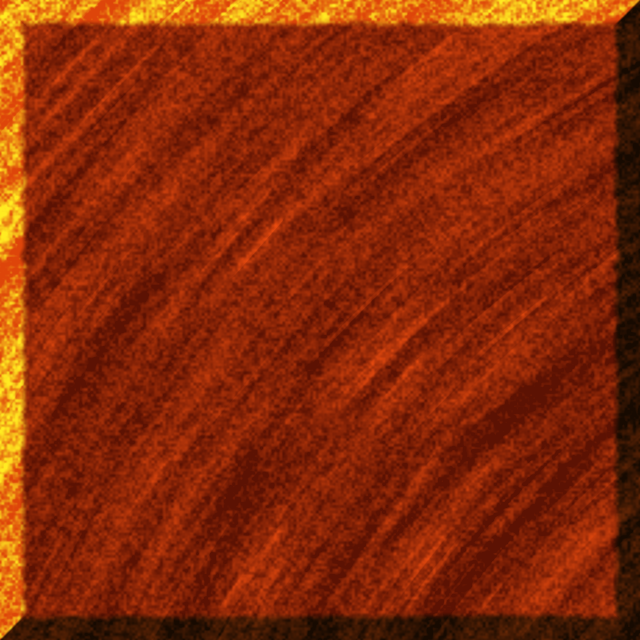
This texture is drawn by a Shadertoy shader. Its source:

```glsl
float hash(vec2 cell) {
    vec3 q = fract(vec3(cell.xyx) * 0.1031);
    q += dot(q, q.yzx + 33.33);
    return fract((q.x + q.y) * q.z);
}

float valueNoise(vec2 p) {
    vec2 cell = floor(p);
    vec2 f = fract(p);
    f = f * f * (3.0 - 2.0 * f);
    float low = mix(hash(cell), hash(cell + vec2(1, 0)), f.x);
    float high = mix(hash(cell + vec2(0, 1)), hash(cell + vec2(1, 1)), f.x);
    return mix(low, high, f.y);
}

// Fibres follow wide arcs: x runs across them, y along them.
vec2 arcCoords(vec2 p, vec2 center) {
    vec2 d = p - center;
    return vec2(length(d), atan(d.y, -d.x) * 2.0);
}

float streaks(vec2 arc) {
    arc.x += 0.014 * (valueNoise(arc * vec2(7.0, 6.0)) - 0.5);
    vec2 scale = vec2(19.0, 2.4);
    float sum = 0.0;
    float weight = 0.27;
    for (int i = 0; i < 4; i++) {
        sum += weight * (valueNoise(arc * scale + float(i) * 19.7) - 0.5);
        scale *= vec2(1.9, 1.45);
        weight *= 0.98;
    }
    return sum;
}

// Sparse thin lines, kept only where the noise peaks.
float scratches(vec2 arc, float seed) {
    float line = valueNoise(arc * vec2(95.0, 5.0) + seed);
    float patches = valueNoise(arc * vec2(13.0, 4.0) + seed * 2.0);
    return smoothstep(0.68, 0.95, line) * smoothstep(0.35, 0.75, patches);
}

float grain(vec2 p) {
    float coarse = valueNoise(p * 120.0);
    float fine = valueNoise(p * 230.0 + 41.0);
    return mix(coarse, fine, 0.55) - 0.5;
}

// Tapered brush mark: crisp on one side (1 = left of its path), soft on the other.
float stroke(vec2 p, vec2 start, vec2 end, float width, float crispSide) {
    vec2 axis = end - start;
    vec2 q = p - start;
    float t = clamp(dot(q, axis) / dot(axis, axis), 0.0, 1.0);
    float side = crispSide * (axis.x * q.y - axis.y * q.x) / length(axis);
    float spread = width * mix(1.4, 0.35, smoothstep(-0.002, 0.002, side));
    float d = length(q - axis * t) / spread;
    return exp(-d * d) * mix(0.7, 1.0, t);
}

float ridges(vec2 p) {
    float s = stroke(p, vec2(0.25, 0.48), vec2(0.46, 0.755), 0.016, -1.0);
    s += stroke(p, vec2(0.365, 0.57), vec2(0.44, 0.655), 0.005, -1.0);
    s += stroke(p, vec2(0.515, 0.06), vec2(0.665, 0.27), 0.013, 1.0);
    s += stroke(p, vec2(0.585, 0.36), vec2(0.65, 0.435), 0.010, 1.0);
    s += stroke(p, vec2(0.73, 0.585), vec2(0.85, 0.67), 0.008, 1.0);
    s += stroke(p, vec2(0.86, 0.51), vec2(0.96, 0.605), 0.009, 1.0);
    s += stroke(p, vec2(0.57, 0.83), vec2(0.70, 0.94), 0.011, 1.0);
    s += stroke(p, vec2(0.35, 0.06), vec2(0.43, 0.17), 0.009, 1.0);
    s += stroke(p, vec2(0.05, 0.42), vec2(0.10, 0.505), 0.010, 1.0);
    return s + stroke(p, vec2(0.188, 0.713), vec2(0.207, 0.739), 0.007, 1.0);
}

float grooves(vec2 p) {
    float s = stroke(p, vec2(0.085, 0.355), vec2(0.25, 0.57), 0.008, 1.0);
    s += stroke(p, vec2(0.176, 0.167), vec2(0.39, 0.40), 0.008, 1.0);
    s += stroke(p, vec2(0.46, 0.41), vec2(0.73, 0.59), 0.009, -1.0);
    s += stroke(p, vec2(0.52, 0.14), vec2(0.65, 0.31), 0.015, -1.0);
    s += stroke(p, vec2(0.04, 0.70), vec2(0.19, 0.85), 0.009, 1.0);
    return s + stroke(p, vec2(0.66, 0.05), vec2(0.73, 0.18), 0.008, 1.0);
}

vec3 faceColor(float tone) {
    return mix(vec3(0.36, 0.07, 0.01), vec3(0.88, 0.28, 0.055), clamp(tone, 0.0, 1.1));
}

vec3 litColor(float tone) {
    vec3 orange = vec3(0.87, 0.27, 0.04);
    vec3 yellow = vec3(1.0, 0.92, 0.13);
    return mix(orange, yellow, smoothstep(0.10, 0.85, tone));
}

vec3 shadeColor(float tone) {
    return mix(vec3(0.09, 0.04, 0.005), vec3(0.48, 0.18, 0.025), clamp(tone, 0.0, 1.0));
}

void mainImage(out vec4 fragColor, in vec2 fragCoord) {
    vec2 p = fragCoord / iResolution.xy;
    vec2 arc = arcCoords(p, vec2(1.99, -0.91));

    // Surface tone
    vec2 fromPool = p - vec2(0.75, 0.25);
    float shadowPool = exp(-6.0 * dot(fromPool, fromPool));
    float tone = 0.345 + streaks(arc) + 0.70 * grain(p);
    tone += 0.24 * scratches(arc, 5.3) - 0.20 * scratches(arc, 71.9);
    tone += 0.28 * ridges(p) - 0.19 * grooves(p) - 0.05 * shadowPool;

    // Raised frame with mitred corners
    float litEdge = min(p.x, 1.0 - p.y);
    float shadeEdge = min(1.0 - p.x, p.y);
    float wobble = 0.006 * (valueNoise(p * 60.0) - 0.5);
    float bevel = 1.0 - smoothstep(0.030, 0.044, min(litEdge, shadeEdge) + wobble);
    float lit = smoothstep(-0.003, 0.003, shadeEdge - litEdge);
    float rightSide = smoothstep(-0.003, 0.003, p.x + p.y - 1.0);

    float lowerLeft = (1.0 - rightSide) * smoothstep(0.75, 0.35, p.y);
    vec3 light = litColor(tone + 0.02 + 0.12 * lowerLeft);
    vec3 shade = shadeColor(tone - 0.08 * rightSide);
    vec3 frame = mix(shade, light, lit);
    fragColor = vec4(mix(faceColor(tone), frame, bevel), 1.0);
}
```
